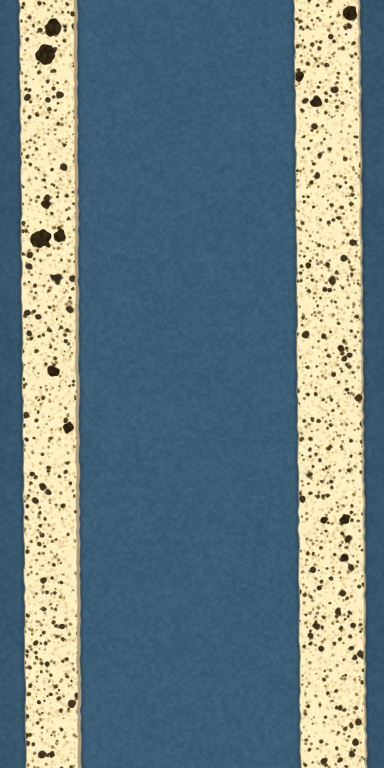
Write a WebGL 1 fragment shader that draws this texture.

```glsl
precision highp float;
// Two pale, speckled, slightly leaning strips on a grainy blue ground.
uniform vec2 u_resolution;

#define BLUE vec3(0.235, 0.368, 0.460)
#define CREAM vec3(1.0, 0.94, 0.76)
#define TAN vec3(0.88, 0.77, 0.54)
#define OCHRE vec3(0.51, 0.41, 0.24)
#define DARK vec3(0.19, 0.15, 0.08)
#define RIM vec3(0.70, 0.62, 0.49)
#define GRAIN 0.035
#define EDGE_WOBBLE 0.004
#define FINE_CELLS 95.0
#define MID_CELLS 54.0
#define COARSE_CELLS 27.0

float hash(vec2 p) {
  vec3 q = fract(vec3(p.xyx) * 0.1031);
  q += dot(q, q.yzx + 33.33);
  return fract((q.x + q.y) * q.z);
}

float noise(vec2 p) {
  vec2 i = floor(p), f = fract(p);
  f = f * f * (3.0 - 2.0 * f);
  return mix(mix(hash(i), hash(i + vec2(1.0, 0.0)), f.x),
             mix(hash(i + vec2(0.0, 1.0)), hash(i + vec2(1.0, 1.0)), f.x), f.y);
}

// Coverage of irregular dots, one jittered candidate per cell.
float speckles(vec2 p, float cells, float density, float radius, float aa, float seed) {
  vec2 q = p * cells, base = floor(q);
  float d = 10.0;
  for (int j = -1; j <= 1; j++) {
    for (int i = -1; i <= 1; i++) {
      vec2 c = base + vec2(float(i), float(j));
      vec2 id = c + seed;
      vec2 center = c + vec2(hash(id), hash(id + 71.7));
      float size = radius * mix(0.45, 1.0, hash(id + 19.3));
      float present = step(hash(id + 43.1), density);
      d = min(d, length(q - center) - size + 10.0 * (1.0 - present));
    }
  }
  d += 0.18 * (noise(q * 3.0 + seed) - 0.5);
  return 1.0 - smoothstep(-aa * cells, aa * cells, d);
}

float blot(vec2 p, float x, float y, float r) {
  return length(p - vec2(x, y)) - r;
}

// Signed distance to the largest stains.
float stains(vec2 p) {
  vec2 q = p + 0.012 * (vec2(noise(p * 70.0), noise(p * 70.0 + 37.0)) - 0.5);
  float d = blot(q, 0.138, 1.927, 0.022);
  d = min(d, blot(q, 0.120, 1.859, 0.026));
  d = min(d, blot(q, 0.107, 1.378, 0.025));
  d = min(d, blot(q, 0.157, 1.385, 0.014));
  d = min(d, blot(q, 0.148, 1.276, 0.015));
  d = min(d, blot(q, 0.139, 1.031, 0.015));
  d = min(d, blot(q, 0.180, 0.888, 0.013));
  d = min(d, blot(q, 0.118, 1.470, 0.012));
  d = min(d, blot(q, 0.914, 1.966, 0.019));
  d = min(d, blot(q, 0.823, 1.737, 0.015));
  d = min(d, blot(q, 0.779, 1.800, 0.011));
  d = min(d, blot(q, 0.846, 0.646, 0.012));
  d = min(d, blot(q, 0.898, 0.646, 0.013));
  return min(d, blot(q, 0.898, 0.547, 0.011));
}

// Distances inside the left (x) and right (y) edge; edges run bottom to top.
vec2 stripInsets(vec2 p, vec2 bottom, vec2 top, float seed) {
  vec2 edges = mix(bottom, top, p.y * 0.5);
  float wobbleLeft = noise(vec2(p.y * 45.0, seed)) - 0.5;
  float wobbleRight = noise(vec2(p.y * 60.0, seed + 9.0)) - 0.5;
  return vec2(p.x - edges.x, edges.y - p.x) + EDGE_WOBBLE * vec2(wobbleLeft, wobbleRight);
}

void main() {
  vec2 p = gl_FragCoord.xy / u_resolution * vec2(1.0, 2.0);
  float aa = 1.0 / u_resolution.x;

  // Blue ground with soft mottling and fine grain
  float mottle = noise(p * 9.0) + noise(p * 28.0) - 1.0;
  float grain = noise(p * 190.0) + noise(p * 105.0 + 50.0) - 1.0;
  vec3 ground = BLUE + 0.010 * mottle + GRAIN * grain;
  ground *= 1.0 - 0.10 * smoothstep(0.25, 0.55, abs(p.x - 0.49));

  // Speckled surface of the strips
  vec3 paper = CREAM + 0.03 * grain;
  paper = mix(paper, TAN, speckles(p, FINE_CELLS, 0.45, 0.42, aa, 5.0) * 0.75);
  paper = mix(paper, OCHRE, speckles(p, FINE_CELLS * 0.8, 0.22, 0.34, aa, 131.0) * 0.85);
  paper = mix(paper, mix(OCHRE, DARK, 0.6), speckles(p, MID_CELLS, 0.24, 0.31, aa, 227.0));
  paper = mix(paper, DARK, speckles(p, COARSE_CELLS, 0.20, 0.27, aa, 311.0) * 0.92);
  vec3 stainColor = DARK + 0.10 * (noise(p * 120.0) - 0.5);
  paper = mix(paper, stainColor, 1.0 - smoothstep(-aa, aa, stains(p)));

  // Strip outlines with a shaded rim on the right side
  vec2 leftStrip = stripInsets(p, vec2(0.067, 0.211), vec2(0.050, 0.201), 3.0);
  vec2 rightStrip = stripInsets(p, vec2(0.782, 0.955), vec2(0.766, 0.938), 27.0);
  vec2 inset = p.x < 0.5 ? leftStrip : rightStrip;
  float rimWidth = p.x < 0.5 ? 0.009 : 0.005;
  paper = mix(RIM, paper, smoothstep(rimWidth - aa, rimWidth + aa, inset.y));
  paper = mix(RIM, paper, smoothstep(0.0, 0.004, inset.x));
  float inside = min(inset.x, inset.y);
  ground *= 1.0 - 0.18 * smoothstep(-0.012, 0.0, inside);

  vec3 color = mix(ground, paper, smoothstep(-aa, aa, inside));
  gl_FragColor = vec4(clamp(color, 0.0, 1.0), 1.0);
}
```
